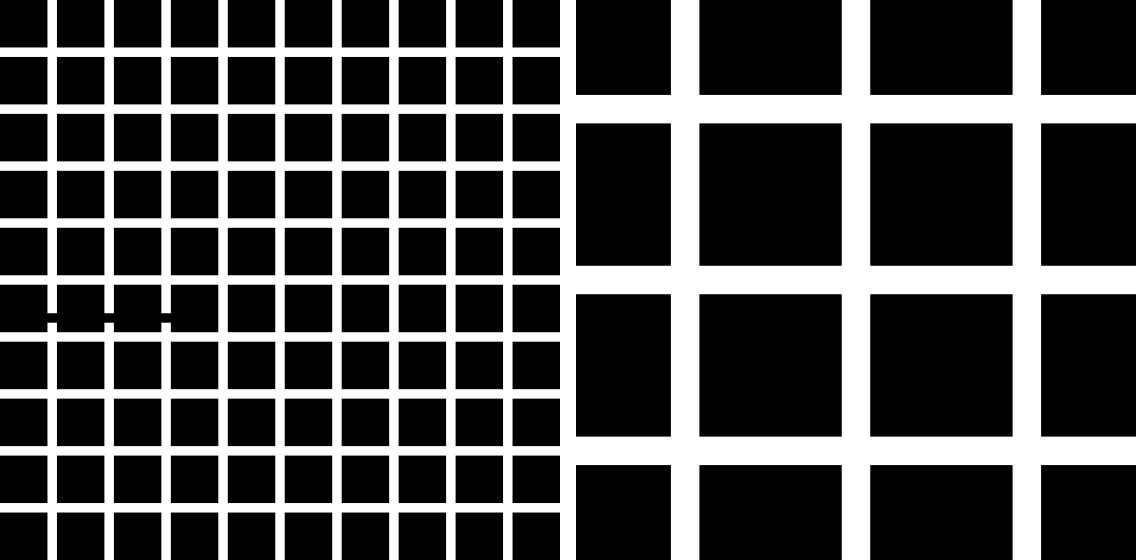
Left, the full canvas; right, a detail of the centre.
A Shadertoy shader for this pattern:

```glsl
const float REPEATS = 10.0;      // squares across and down
const float SQUARE = 5.0;        // square side, in line widths
const float PITCH = SQUARE + 1.0;
const float SPAN = REPEATS * PITCH - 1.0;  // canvas side, in line widths

const vec2 BRIDGE_MIN = vec2(2.5, 25.0);   // bar joining the first four squares
const vec2 BRIDGE_MAX = vec2(20.5, 26.0);

const vec3 SQUARE_COLOR = vec3(0.0);
const vec3 LINE_COLOR = vec3(1.0);

// Box-filtered coverage of a shape from per-axis signed distances
float coverage(vec2 dist, float pixel) {
    vec2 inside = clamp(0.5 - dist / pixel, 0.0, 1.0);
    return inside.x * inside.y;
}

float squares(vec2 p, float pixel) {
    vec2 cell = mod(p + 0.5, PITCH) - 0.5 * PITCH;
    return coverage(abs(cell) - 0.5 * SQUARE, pixel);
}

float bridge(vec2 p, float pixel) {
    vec2 center = 0.5 * (BRIDGE_MIN + BRIDGE_MAX);
    vec2 halfSize = 0.5 * (BRIDGE_MAX - BRIDGE_MIN);
    return coverage(abs(p - center) - halfSize, pixel);
}

void mainImage(out vec4 fragColor, in vec2 fragCoord) {
    float pixel = SPAN / min(iResolution.x, iResolution.y);
    vec2 p = fragCoord * pixel;

    // Black squares on white lines, with the bar across three lines
    float ink = max(squares(p, pixel), bridge(p, pixel));
    fragColor = vec4(mix(LINE_COLOR, SQUARE_COLOR, ink), 1.0);
}
```
